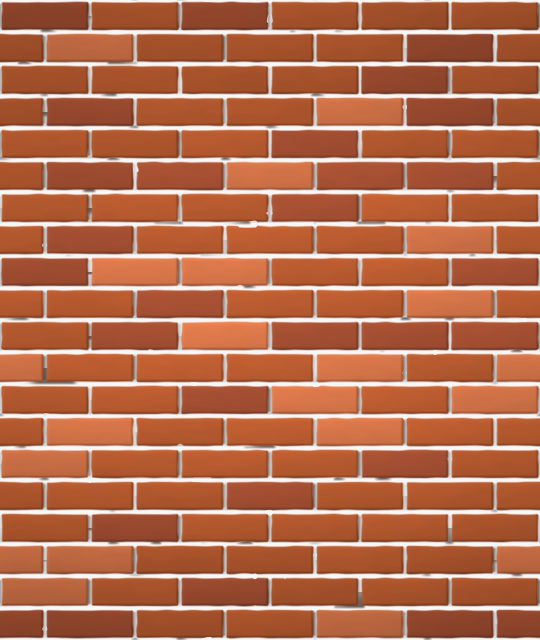
Reproduce this texture procedurally as a Shadertoy shader.

```glsl
// Running-bond wall of smooth orange bricks in white mortar: 6 across, 20 rows.
// Each brick is a rounded box with wobbling edges, a hashed tone and a soft bevel;
// grey shadows and smudges dirty the joints. All noise wraps, so the wall tiles.

const vec2 BRICKS = vec2(6.0, 20.0);       // repeats across and down
const vec2 HALF_GAP = vec2(0.056, 0.070);  // half joint widths, in row heights
const float CORNER = 0.05;                 // corner radius, in row heights
const float WOBBLE = 0.035;                // edge unevenness
const float SOFTNESS = 0.035;              // smallest edge blur
const float LIGHT_SHARE = 0.20;
const float DARK_SHARE = 0.25;
const float VIGNETTE_Y = 0.14;
const float VIGNETTE_X = 0.05;
const vec3 BRICK_MID = vec3(0.735, 0.362, 0.190);
const vec3 BRICK_LIGHT = vec3(0.850, 0.465, 0.290);
const vec3 BRICK_DARK = vec3(0.655, 0.315, 0.200);
const vec3 MORTAR = vec3(0.975, 0.965, 0.965);
const vec3 SHADOW = vec3(0.46, 0.42, 0.40);
const vec3 SMUDGE = vec3(0.33, 0.27, 0.25);
const float TAU = 6.2831853;

float hash(vec2 p) {
    vec3 q = fract(vec3(p.xyx) * 0.1031);
    q += dot(q, q.yzx + 33.33);
    return fract((q.x + q.y) * q.z);
}

// Value noise over the canvas, wrapping after a whole number of cells
float wrapNoise(vec2 uv, vec2 cells, float seed) {
    vec2 p = uv * cells;
    vec2 i = floor(p);
    vec2 f = fract(p);
    f = f * f * (3.0 - 2.0 * f);
    vec2 a = mod(i, cells) + seed;
    vec2 b = mod(i + 1.0, cells) + seed;
    return mix(mix(hash(a), hash(vec2(b.x, a.y)), f.x),
               mix(hash(vec2(a.x, b.y)), hash(b), f.x), f.y);
}

float roundedBox(vec2 p, vec2 halfSize, float radius) {
    vec2 q = abs(p) - halfSize + radius;
    return length(max(q, 0.0)) + min(max(q.x, q.y), 0.0) - radius;
}

vec3 brickTone(vec2 id) {
    float pick = hash(id + 17.0);
    vec3 tone = BRICK_MID;
    if (pick < DARK_SHARE) tone = BRICK_DARK;
    else if (pick > 1.0 - LIGHT_SHARE) tone = BRICK_LIGHT;
    return tone * (0.97 + 0.06 * hash(id + 71.0));
}

// Bevelled face: brighter above, darker towards the lower and right rims
vec3 brickFace(vec2 id, vec2 p, vec2 halfSize, vec2 uv) {
    vec2 t = p / halfSize;
    float shade = 1.0 + 0.045 * t.y - 0.012 * t.x;
    shade += 0.025 * (wrapNoise(uv, vec2(30.0, 120.0), 5.0) - 0.5);
    vec2 upperLeft = vec2(halfSize.x + p.x, halfSize.y - p.y);
    vec2 lowerRight = vec2(halfSize.x - p.x, halfSize.y + p.y);
    float glint = 1.0 - smoothstep(0.03, 0.13, min(upperLeft.x, upperLeft.y));
    float rim = 1.0 - smoothstep(0.01, 0.10, min(lowerRight.x, lowerRight.y));
    shade *= (1.0 + 0.04 * glint) * (1.0 - 0.25 * rim);

    // Periodic darkening towards the canvas borders
    vec2 border = 0.5 + 0.5 * cos(TAU * uv);
    shade *= 1.0 - VIGNETTE_Y * border.y * border.y - VIGNETTE_X * border.x * border.x;
    return brickTone(id) * shade;
}

vec3 mortarColor(vec2 grid, vec2 cell, vec2 uv) {
    // Signed distances from the nearest joint centres
    vec2 joint = (fract(grid + 0.5) - 0.5) * cell;
    vec2 jointId = vec2(mod(floor(grid.x + 0.5), BRICKS.x), floor(grid.y));
    float patchy = wrapNoise(uv, vec2(18.0, 40.0), 23.0);

    // Upright joints: each has its own depth of shadow, strongest at the left
    float upright = 1.0 - smoothstep(HALF_GAP.x, HALF_GAP.x * 2.0, abs(joint.x));
    upright *= 1.0 - 0.6 * smoothstep(-HALF_GAP.x, HALF_GAP.x, joint.x);
    upright *= smoothstep(0.05, 0.18, abs(joint.y));
    float depth = 0.25 + 0.75 * hash(jointId + 41.0);

    // Bed joints: a thin patchy shade right under the bricks
    float bed = smoothstep(0.015, HALF_GAP.y + 0.02, joint.y) * (0.1 + 0.5 * patchy);
    vec3 color = mix(MORTAR, SHADOW, max(upright * depth, bed * 0.7));

    // Rare dark smudges
    float dirt = wrapNoise(uv, vec2(24.0, 40.0), 59.0);
    float smudge = smoothstep(0.86, 0.98, dirt) * smoothstep(-0.05, 0.05, joint.y);
    return mix(color, SMUDGE, 0.8 * smudge);
}

void mainImage(out vec4 fragColor, in vec2 fragCoord) {
    vec2 uv = fragCoord / iResolution.xy;
    float rowHeight = iResolution.y / BRICKS.y;
    vec2 cell = vec2(iResolution.x / BRICKS.x / rowHeight, 1.0);

    // Every other row is shifted by half a brick
    vec2 grid = uv * BRICKS;
    grid.x += 0.5 * (1.0 - mod(floor(grid.y), 2.0));
    vec2 id = vec2(mod(floor(grid.x), BRICKS.x), floor(grid.y));
    vec2 p = (fract(grid) - 0.5) * cell;
    vec2 halfSize = 0.5 * cell - HALF_GAP;

    // Uneven outline with a few nicks
    float d = roundedBox(p, halfSize, CORNER);
    d += WOBBLE * (wrapNoise(uv, vec2(42.0, 70.0), 3.0) - 0.5);
    d += 0.08 * smoothstep(0.92, 1.0, wrapNoise(uv, vec2(36.0, 60.0), 83.0));
    float blur = max(SOFTNESS, 0.8 / rowHeight);
    float cover = 1.0 - smoothstep(-blur, blur, d);

    vec3 color = mix(mortarColor(grid, cell, uv), brickFace(id, p, halfSize, uv), cover);
    fragColor = vec4(color, 1.0);
}
```
